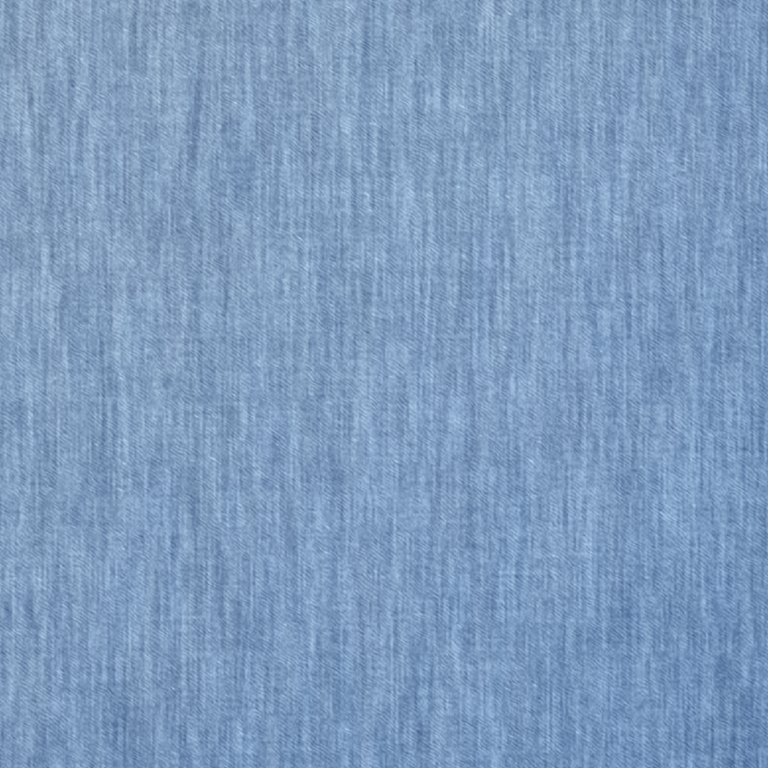
A WebGL 2 fragment shader for this texture:

```glsl
#version 300 es
precision highp float;
// Washed blue twill cloth: fine uneven warp streaks, faint weft bars and a broken
// diagonal rib falling to the right, built from stretched value noise and sines.
// Sparse cellular slubs and a soft slope of light finish the surface.

uniform vec2 u_resolution;
out vec4 outColor;

const vec3 MID_BLUE = vec3(0.497, 0.612, 0.747);
const vec3 TONE_STEP = vec3(0.096, 0.099, 0.088);   // from mid to palest thread
const vec3 COOL_TINT = vec3(-0.014, -0.002, 0.016); // bluer dye, lower right
const vec2 RIB_FREQ = vec2(130.0, 182.0);           // ribs across and up the cloth
const float RIB_DEPTH = 0.23;
const float DASH_DEPTH = 0.34;
const float WARP_DEPTH = 0.58;
const float WARP_FALLOFF = 0.56;
const float WEFT_DEPTH = 0.20;
const float GRAIN_DEPTH = 0.46;
const float SLUB_GRID = 34.0;
const float SLUB_SHARE = 0.12;
const float CONTRAST = 1.08;
const float TAU = 6.28319;

float hash(vec2 p) {
    vec3 q = fract(p.xyx * 0.1031);
    q += dot(q, q.yzx + 33.33);
    return fract((q.x + q.y) * q.z);
}

// Smooth value noise in -1..1.
float noise(vec2 p) {
    vec2 cell = floor(p);
    vec2 f = fract(p);
    f = f * f * (3.0 - 2.0 * f);
    float low = mix(hash(cell), hash(cell + vec2(1.0, 0.0)), f.x);
    float high = mix(hash(cell + vec2(0.0, 1.0)), hash(cell + 1.0), f.x);
    return mix(low, high, f.y) * 2.0 - 1.0;
}

// Vertical yarn streaks, mostly single threads with a few wider bands.
float warpStreaks(vec2 uv) {
    float sum = 0.0;
    float weight = 1.0;
    vec2 scale = vec2(290.0, 24.0);
    for (int i = 0; i < 4; i++) {
        sum += weight * noise(uv * scale + float(i) * 37.3);
        scale *= vec2(0.5, 0.6);
        weight *= WARP_FALLOFF;
    }
    return sum;
}

// Diagonal ribs that wander and break up; fades out where pixels cannot hold it.
float twillRib(vec2 uv) {
    float wander = 0.25 * sin(uv.y * 31.0 + 2.0 * sin(uv.x * 17.0))
                 + 0.45 * noise(uv * 95.0);
    float strength = 0.8 + 1.1 * noise(uv * vec2(125.0, 80.0) + 91.0);
    float visible = 1.0 - smoothstep(0.37, 0.5, RIB_FREQ.y / u_resolution.y);
    return visible * strength * sin(TAU * (dot(uv, RIB_FREQ) + wander));
}

// Short irregular stitches lying along the rib.
float ribDashes(vec2 uv) {
    vec2 ribDir = normalize(vec2(RIB_FREQ.y, -RIB_FREQ.x));
    return noise(vec2(dot(uv, ribDir) * 150.0, dot(uv, RIB_FREQ) * 1.6) + 417.0);
}

// One short fleck in a few of the cells, kept inside its own cell.
float slubs(vec2 uv, float seed) {
    vec2 p = uv * SLUB_GRID;
    vec2 cell = floor(p) + seed;
    vec2 centre = 0.25 + 0.5 * vec2(hash(cell + 3.1), hash(cell + 7.7));
    vec2 d = fract(p) - centre;
    d.y += 0.4 * d.x;
    vec2 size = mix(vec2(0.06, 0.04), vec2(0.13, 0.05), hash(cell + 11.9));
    float present = step(hash(cell + 19.3), SLUB_SHARE);
    return present * exp(-dot(d / size, d / size));
}

void main() {
    vec2 uv = gl_FragCoord.xy / u_resolution.y;
    vec2 fromCentre = gl_FragCoord.xy / u_resolution - 0.5;

    // Broad light: paler at the upper left, dimmer at the edges.
    float light = 0.40 * fromCentre.y - 0.26 * fromCentre.x
                - 0.6 * dot(fromCentre, fromCentre) + 0.10;
    light += 0.08 * noise(uv * vec2(5.0, 3.5) + 5.0);

    // Thread tones.
    float tone = light;
    tone += WARP_DEPTH * warpStreaks(uv);
    tone += WEFT_DEPTH * noise(uv * vec2(20.0, 240.0) + 53.0);
    tone += GRAIN_DEPTH * noise(uv * vec2(390.0, 330.0) + 71.0);
    tone += RIB_DEPTH * twillRib(uv) + DASH_DEPTH * ribDashes(uv);

    // Pale and dark slubs.
    tone += 1.2 * slubs(uv, 0.0) - 0.9 * slubs(uv + 0.013, 60.0);

    float coolness = 1.1 * (fromCentre.x - fromCentre.y) + 0.3 * noise(uv * vec2(40.0, 9.0) + 29.0);
    vec3 color = MID_BLUE + TONE_STEP * CONTRAST * clamp(tone, -1.9, 1.9);
    color += COOL_TINT * coolness;
    outColor = vec4(color, 1.0);
}
```
